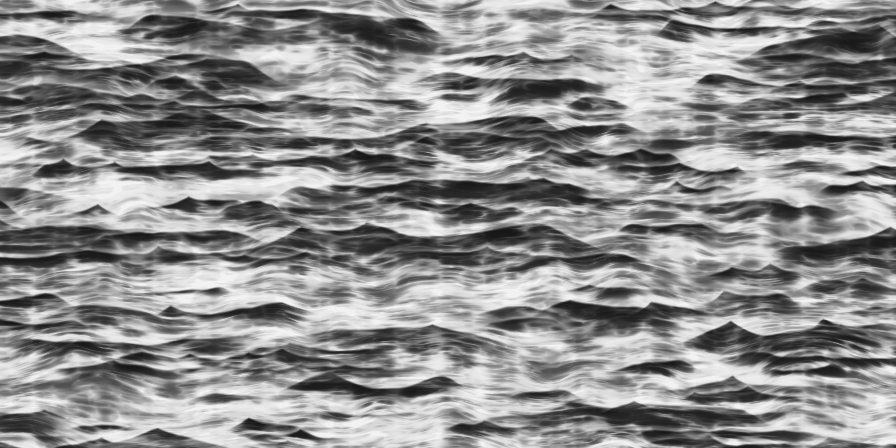
A Shadertoy shader for this texture:

```glsl
// Choppy sea in black and white: dark wave faces with sharp crests over bright streaked water.

const float DEEP = 0.09;    // darkest water on a wave face
const float SHEEN = 0.40;   // reflections on a wave face
const float TROUGH = 0.42;  // shaded streaks on open water
const float GLARE = 0.92;   // sky glare on open water

float hash(vec2 p) {
    vec3 q = fract(vec3(p.xyx) * 0.1031);
    q += dot(q, q.yzx + 33.33);
    return fract((q.x + q.y) * q.z);
}

float noise(vec2 p) {
    vec2 cell = floor(p);
    vec2 f = fract(p);
    f = f * f * (3.0 - 2.0 * f);
    float low = mix(hash(cell), hash(cell + vec2(1, 0)), f.x);
    float high = mix(hash(cell + vec2(0, 1)), hash(cell + vec2(1, 1)), f.x);
    return mix(low, high, f.y);
}

float ridged(vec2 p) {
    return 1.0 - abs(2.0 * noise(p) - 1.0);
}

// Bend the water sideways streaks along the swell
vec2 bend(vec2 p) {
    float slow = noise(p * vec2(5.0, 5.0));
    float quick = noise(p * vec2(13.0, 13.0) + 5.0);
    return p + vec2(0.0, 0.055 * slow + 0.022 * quick);
}

// Soft uneven bands, 0 to 1
float bands(vec2 p, vec2 scale) {
    float sum = 0.55 * noise(p * scale) + 0.3 * noise(p * scale * 2.1 + 17.3);
    sum += 0.15 * noise(p * scale * 4.3 + 9.1);
    return smoothstep(0.2, 0.8, sum);
}

// Thin continuous lines, 0 to 1
float threads(vec2 p, vec2 scale) {
    float sum = 0.5 * ridged(p * scale) + 0.32 * ridged(p * scale * 1.9 + 31.7);
    sum += 0.18 * ridged(p * scale * 3.7 + 12.9);
    return smoothstep(0.25, 0.95, sum);
}

// Rows of waves painted from far to near; each is dark below its crest
float addWaves(float shade, vec2 p, float streak, int rows, float span, float height, float cover, float seed) {
    for (int i = 0; i < rows; i++) {
        float row = seed + 3.0 * float(i);
        float base = 1.06 - 1.12 * (float(i) + hash(vec2(row, 5.0))) / float(rows);
        float x = p.x / span + 40.0 * hash(vec2(row, 8.0));

        // Rounded humps with slight points, present along parts of the row
        float hump = noise(vec2(x * 1.3, row));
        float peak = ridged(vec2(x * 1.5, row + 600.0));
        float presence = smoothstep(cover, cover + 0.3, noise(vec2(x * 0.9, row + 200.0)));
        float swell = (0.6 * hump + 0.4 * peak * peak) * presence;
        float chop = 0.14 * (noise(vec2(x * 5.0, row + 400.0)) - 0.5);

        float below = base + height * (swell + chop) - p.y;
        float depth = height * (0.25 + 1.3 * swell);
        float inside = smoothstep(-0.002, 0.005, below);
        float sink = below / depth + 0.6 * (streak - 0.5);
        float fade = 1.0 - smoothstep(0.35, 1.3, sink);

        // Glare behind the crest, then the dark face in front
        float rim = smoothstep(-0.4 * height, 0.0, below) * (1.0 - inside);
        shade = mix(shade, GLARE, 0.42 * rim * presence);
        float face = mix(DEEP, SHEEN, streak * streak);
        face += 0.1 * smoothstep(0.1, 1.0, below / depth);
        shade = mix(shade, face, inside * fade * presence);
    }
    return shade;
}

void mainImage(out vec4 fragColor, in vec2 fragCoord) {
    vec2 p = fragCoord / iResolution.y;
    vec2 flow = bend(p);

    // Open water
    float broad = bands(flow, vec2(5.0, 25.0));
    float fine = threads(flow + 3.7, vec2(11.0, 50.0));
    float streak = 0.4 * bands(flow + 6.1, vec2(15.0, 60.0)) + 0.6 * fine;
    float shade = mix(TROUGH, GLARE, smoothstep(0.1, 0.85, 0.45 * broad + 0.55 * streak));

    // Large swell, then smaller waves riding on it
    shade = addWaves(shade, p, streak, 15, 0.34, 0.088, 0.40, 11.0);
    shade = addWaves(shade, p, streak, 34, 0.16, 0.036, 0.46, 71.0);

    // Thin glints and ripple contrast
    float glint = threads(flow + 8.2, vec2(9.0, 42.0));
    shade += 0.16 * smoothstep(0.7, 1.0, glint) * smoothstep(0.1, 0.5, shade);
    shade += 0.2 * (fine - 0.55) * smoothstep(0.05, 0.5, shade);

    // Roll off the highlights
    shade -= 0.5 * max(shade - 0.84, 0.0);
    fragColor = vec4(vec3(clamp(shade, 0.08, 0.95)), 1.0);
}
```
